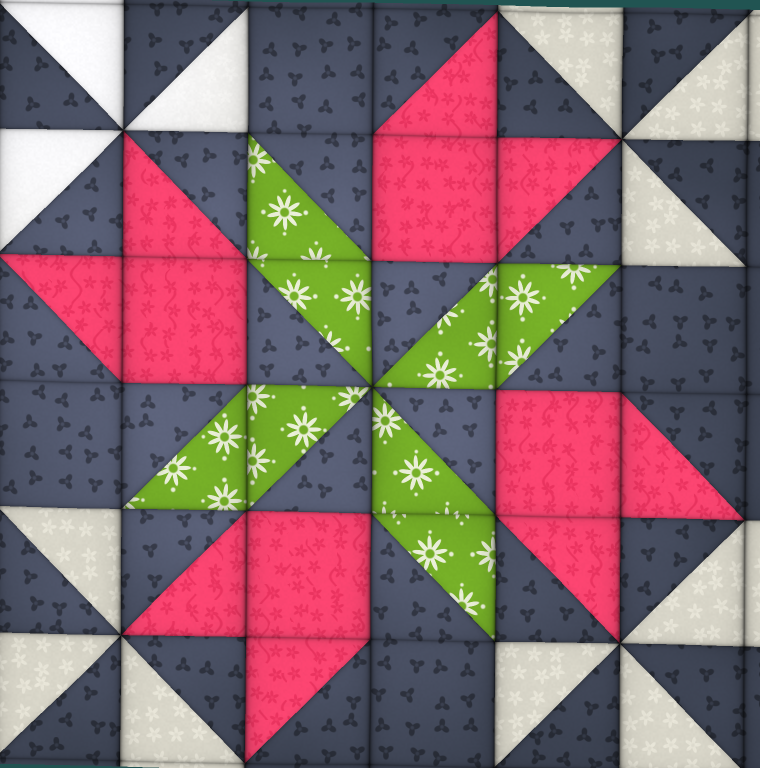
This pattern is drawn by a Shadertoy shader. Its source:

```glsl
// A pieced pinwheel quilt block: 6 x 6 patches, most split on a diagonal.
// One 3 x 3 quadrant is described and turned four times about the centre;
// printed cotton motifs, seam shadows and uneven daylight go on top.

const int NAVY = 0, PINK = 1, GREEN = 2, CREAM = 3;

// Fabrics above and below the diagonal, row by row from the centre outwards
const ivec2 PATCHES[9] = ivec2[9](
    ivec2(NAVY, GREEN), ivec2(GREEN, NAVY), ivec2(NAVY, NAVY),
    ivec2(PINK, PINK), ivec2(PINK, NAVY), ivec2(NAVY, CREAM),
    ivec2(NAVY, PINK), ivec2(CREAM, NAVY), ivec2(NAVY, CREAM));

// Where the daisy print falls in each green patch, two per quadrant
const vec2 DAISY_PHASE[8] = vec2[8](
    vec2(.55, .105), vec2(1.205, .728), vec2(.676, .36), vec2(1.31, .474),
    vec2(.546, .351), vec2(1.18, .418), vec2(.712, .112), vec2(1.376, .70));

float hash(vec2 p) {
    p = fract(p * vec2(.1731, .3197));
    p += dot(p, p.yx + 19.37);
    return fract((p.x + p.y) * p.x * 7.13);
}

float noise(vec2 p) {
    vec2 i = floor(p), f = fract(p);
    f *= f * (3. - 2. * f);
    return mix(mix(hash(i), hash(i + vec2(1, 0)), f.x),
               mix(hash(i + vec2(0, 1)), hash(i + 1.), f.x), f.y);
}

float disc(vec2 d, float radius) {
    return smoothstep(.008, -.008, length(d) - radius);
}

float rosette(vec2 d, float petals, float radius, float turn) {
    float a = atan(d.y, d.x + 1e-5) + turn;
    return disc(d, radius * (.68 + .32 * cos(a * petals)));
}

// Jittered, randomly turned small blossoms or sprigs
float scatter(vec2 p, float spacing, float petals, float radius) {
    vec2 id = floor(p / spacing);
    vec2 jitter = vec2(hash(id + 7.3), hash(id + 31.9)) - .5;
    vec2 d = p - (id + .5 + jitter * .45) * spacing;
    return rosette(d, petals, radius, 6.28 * hash(id + 3.1)) - .6 * disc(d, radius * .22);
}

// White daisies with dotted tips on a half-drop repeat
float daisies(vec2 q) {
    float ink = 0.;
    for (int k = 0; k < 2; k++) {
        vec2 period = vec2(.82, .51);
        vec2 d = q + float(k) * .5 * period;
        d -= period * round(d / period);
        float daisy = rosette(d, 9., .142, .3) * (1. - disc(d, .036));
        vec2 tip = abs(d);
        daisy = max(daisy, disc(tip - vec2(0, .17), .018));
        ink = max(ink, max(daisy, disc(tip - vec2(.17, 0), .014)));
    }
    return ink;
}

vec3 fabricColor(int fabric, vec2 p, vec2 q, vec2 uv, int phase) {
    if (fabric == NAVY) {
        float glow = 1. - smoothstep(.12, .62, length((uv - vec2(.38, .53)) * vec2(.85, 1.)));
        glow = clamp(glow + .25 * (noise(p * 1.7) - .5), 0., 1.);
        vec3 cloth = mix(vec3(.23, .255, .315), vec3(.36, .385, .48), glow);
        return cloth * (1. - .36 * scatter(p, .235, 3., .066));
    }
    if (fabric == PINK) {
        float vine = smoothstep(.018, .004, abs(mod(p.x + .04 * sin(p.y * 24.), .19) - .095));
        float ink = max(scatter(p, .17, 5., .056), vine * step(.5, noise(p * 13.)));
        return mix(vec3(.97, .265, .435), vec3(.87, .16, .33), ink * .65);
    }
    if (fabric == GREEN) {
        vec3 cloth = vec3(.45, .67, .15) * (.97 + .07 * noise(p * 2.));
        return mix(cloth, vec3(.90, .92, .83), daisies(q - DAISY_PHASE[phase]));
    }
    float daylight = 1. - smoothstep(.05, .65, length(uv - vec2(.03, .92)));
    vec3 cloth = mix(vec3(.85, .84, .79), vec3(.97, .97, .98), daylight);
    return cloth + .06 * (1. - daylight) * (scatter(p, .18, 5., .065) - .3);
}

vec3 quilt(vec2 uv) {
    // Patch units about the centre, slightly skewed like hand-laid cloth
    vec2 p = (uv - vec2(.489, .496)) * 6.09;
    p += vec2(-.03 * (uv.y - .5), .108 * (uv.x - .489));
    p += .012 * (vec2(noise(p * 1.3), noise(p * 1.3 + 9.)) - .5);
    if (abs(p.y) > 3.045) return vec3(.13, .33, .32);

    // Turn every quadrant onto the upper right one
    int turn = p.x > 0. ? (p.y > 0. ? 0 : 1) : (p.y > 0. ? 3 : 2);
    vec2 q = turn == 0 ? p : turn == 1 ? vec2(-p.y, p.x) : turn == 2 ? -p : vec2(p.y, -p.x);
    vec2 cell = clamp(floor(q), 0., 2.), f = q - cell;
    ivec2 pair = PATCHES[int(cell.x + 3. * cell.y)];
    float side = cell.x + cell.y == 3. ? f.x + f.y - 1. : f.y - f.x;
    int fabric = side > 0. ? pair.x : pair.y;
    vec3 col = fabricColor(fabric, p, q, uv, turn * 2 + min(int(cell.x), 1));

    // Seams: deep vertical joins, finer cross joins and diagonals
    vec2 join = abs(p - round(p));
    float shade = .48 * exp(-join.x * 65.) + .16 * exp(-join.x * 14.);
    shade += .28 * exp(-join.y * 80.) + .06 * exp(-join.y * 14.);
    if (pair.x != pair.y)
        shade += (fabric == NAVY ? .28 : .10) * exp(-abs(side) * 45.);
    float weave = .025 * (noise(p * 65.) - .5);
    return col * (1. - min(shade, .75)) * (1.02 + weave);
}

void mainImage(out vec4 fragColor, in vec2 fragCoord) {
    vec3 col = vec3(0);
    for (int k = 0; k < 4; k++) {
        vec2 offset = vec2(k & 1, k >> 1) * .5 - .25;
        col += quilt((fragCoord + offset) / iResolution.xy);
    }
    fragColor = vec4(col * .25, 1);
}
```
